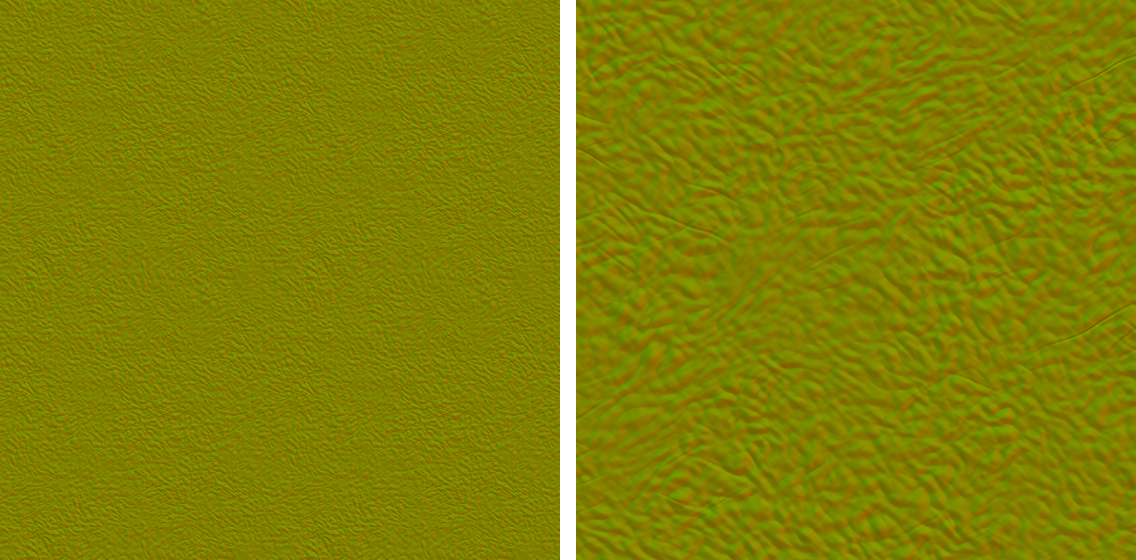
Left: the whole. Right: its middle third, enlarged.
A Shadertoy shader for this texture map:

```glsl
// Tiling leather grain drawn as a two-channel slope map: red holds x, green holds y.

#define REPEATS 2.0                  // tiles across the canvas
#define RELIEF 0.0016                // slope to colour scale
#define MAX_TILT 0.16                // soft limit of the colour shift
#define SAMPLE_STEP 0.0025           // slope sampling distance, in tiles
#define FALLING_AXIS vec2(3.0, -2.0) // whole numbers keep the grain tiling
#define RISING_AXIS vec2(2.0, 1.0)
#define FALLING_CELLS vec2(8.0, 13.0)
#define RISING_CELLS vec2(11.0, 21.0)
#define PEBBLE_CELLS 52.0
#define PEBBLE_HEIGHT 0.5
#define FINE_HEIGHT 0.35
#define CREASE_DEPTH 0.25

// Random unit vector for a lattice point
vec2 randomDirection(vec2 cell, float seed) {
    uvec3 k = uvec3(cell.x, cell.y, seed);
    uint h = k.x * 1597334677u ^ k.y * 3812015801u ^ k.z * 2798796415u;
    h = (h ^ (h >> 16)) * 2146121005u;
    h = (h ^ (h >> 15)) * 2221713035u;
    h ^= h >> 16;
    float angle = 6.28319 * float(h & 65535u) / 65536.0;
    return vec2(cos(angle), sin(angle));
}

// Contribution of one lattice corner, wrapped to the period
float cornerValue(vec2 cell, vec2 offset, vec2 corner, vec2 period, float seed) {
    vec2 wrapped = floor(mod(cell + corner + 0.5, period));
    return dot(randomDirection(wrapped, seed), offset - corner);
}

// Gradient noise that wraps after a whole number of cells
float wrapNoise(vec2 p, vec2 period, float seed) {
    vec2 cell = floor(p), f = p - cell;
    vec2 fade = f * f * f * (f * (f * 6.0 - 15.0) + 10.0);
    float low = mix(cornerValue(cell, f, vec2(0, 0), period, seed),
                    cornerValue(cell, f, vec2(1, 0), period, seed), fade.x);
    float high = mix(cornerValue(cell, f, vec2(0, 1), period, seed),
                     cornerValue(cell, f, vec2(1, 1), period, seed), fade.x);
    return mix(low, high, fade.y);
}

float tileNoise(vec2 p, float cells, float seed) {
    return wrapNoise(p * cells, vec2(cells), seed);
}

// Rounded pads that meet in narrow valleys
float pads(float n) {
    return sqrt(n * n + 0.003);
}

// Elongated pads, fine grain and long thin creases that follow an axis
float directedGrain(vec2 p, vec2 axis, vec2 cells, float creasing, float seed) {
    vec2 q = vec2(dot(axis, p), dot(vec2(-axis.y, axis.x), p));
    float grain = pads(wrapNoise(q * cells, cells, seed))
        + FINE_HEIGHT * wrapNoise(q * cells * 2.0, cells * 2.0, seed + 1.0);
    vec2 longCells = floor(cells * vec2(0.3, 0.6));
    float line = wrapNoise(q * longCells, longCells, seed + 2.0) / 0.06;
    return grain - CREASE_DEPTH * creasing * exp(-line * line);
}

// Height of the hide at a point of the tile
float leatherHeight(vec2 p) {
    p += 0.018 * vec2(tileNoise(p, 5.0, 1.0), tileNoise(p, 5.0, 2.0));
    p += 0.006 * vec2(tileNoise(p, 20.0, 5.0), tileNoise(p, 20.0, 6.0));
    float rising = smoothstep(-0.1, 0.25, tileNoise(p, 5.0, 3.0));
    float creasing = smoothstep(-0.05, 0.25, tileNoise(p, 7.0, 4.0));
    float falling = directedGrain(p, FALLING_AXIS, FALLING_CELLS, creasing, 10.0);
    float climbing = directedGrain(p, RISING_AXIS, RISING_CELLS, creasing, 20.0);
    float swell = 0.4 * tileNoise(p, 13.0, 31.0);
    return falling * mix(1.0, 0.3, rising) + climbing * mix(0.45, 1.05, rising)
        + swell + PEBBLE_HEIGHT * pads(tileNoise(p, PEBBLE_CELLS, 30.0));
}

void mainImage(out vec4 fragColor, in vec2 fragCoord) {
    vec2 p = REPEATS * fragCoord / iResolution.xy;

    // Slope by finite differences
    float height = leatherHeight(p);
    vec2 slope = vec2(leatherHeight(p + vec2(SAMPLE_STEP, 0.0)) - height,
                      leatherHeight(p + vec2(0.0, SAMPLE_STEP)) - height) / SAMPLE_STEP;

    // Calm and rough patches, then a soft limit on the tilt
    float roughness = 1.0 + 0.5 * tileNoise(p, 5.0, 40.0);
    vec2 tilt = -slope * RELIEF * roughness;
    tilt /= sqrt(1.0 + dot(tilt, tilt) / (MAX_TILT * MAX_TILT));

    fragColor = vec4(0.5 + tilt, 0.0, 1.0);
}
```
